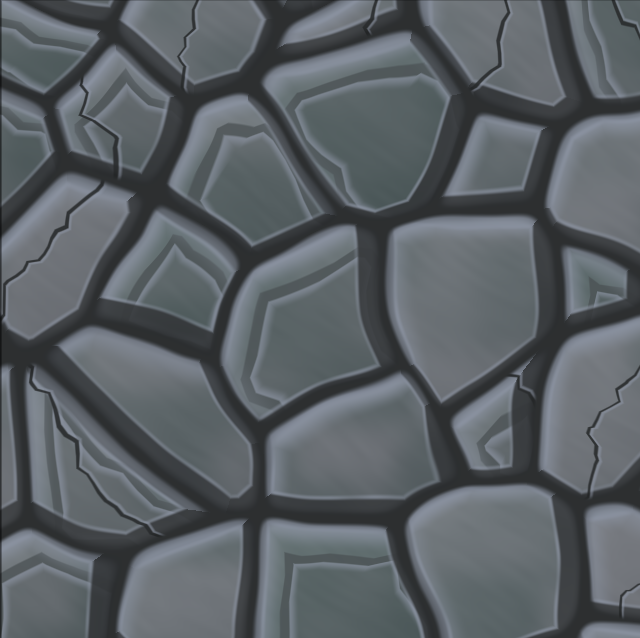
Reproduce this texture procedurally as a Shadertoy shader.

```glsl
// A painted wall of tightly packed grey stones, lit from the upper left.
// A weighted Voronoi diagram gives the stones; distances to their straight
// sides shape bevels, rim lights, raised plateaus and dark joints.

float hash(vec2 p) {
    return fract(sin(dot(p, vec2(127.1, 311.7))) * 43758.5453);
}

float noise(vec2 p) {
    vec2 i = floor(p), f = fract(p);
    f = f * f * (3.0 - 2.0 * f);
    return mix(mix(hash(i), hash(i + vec2(1, 0)), f.x),
               mix(hash(i + vec2(0, 1)), hash(i + vec2(1, 1)), f.x), f.y);
}

// Piecewise straight zigzag, centred on zero
float zigzag(float t, float seed) {
    float i = floor(t);
    return mix(hash(vec2(i, seed)), hash(vec2(i + 1.0, seed)), t - i) - 0.5;
}

// Stone centre in xy, size weight in z
vec3 stoneSite(vec2 id) {
    vec2 jitter = vec2(hash(id), hash(id + 41.3)) - 0.5;
    return vec3(id + 0.5 + 0.85 * jitter, 0.42 * hash(id + 17.9));
}

float power(vec2 p, vec3 site) {
    vec2 d = p - site.xy;
    return dot(d, d) - site.z;
}

void mainImage(out vec4 fragColor, in vec2 fragCoord) {
    vec2 uv = fragCoord / iResolution.xy;
    vec2 p = uv * 4.7 + vec2(3.0, 7.0);
    p += 0.16 * (vec2(noise(p * 1.7), noise(p * 1.7 + 30.0)) - 0.5);
    float aa = 5.0 / iResolution.y;
    vec2 toLight = normalize(vec2(-0.55, 0.8));

    // Owning stone
    vec2 home = floor(p);
    float best = 1e3;
    for (int k = 0; k < 25; k++) {
        vec2 id = floor(p) + vec2(k % 5, k / 5) - 2.0;
        float w = power(p, stoneSite(id));
        if (w < best) { best = w; home = id; }
    }
    vec3 site = stoneSite(home);
    vec2 q = p - site.xy;
    float seed = hash(home + 5.7), seed2 = hash(home + 71.1);

    // Sides of the stone: joint, bevel, soft glow and plateau
    float joint = 0.0, bevel = 1e3, facing = 0.0, glow = 0.0, plateau = 1e3;
    for (int k = 0; k < 25; k++) {
        if (k == 12) continue;
        vec2 id = home + vec2(k % 5, k / 5) - 2.0;
        vec3 other = stoneSite(id);
        vec2 across = other.xy - site.xy;
        float d = (power(p, other) - best) / (2.0 * length(across));
        float lit = dot(normalize(across), toLight);
        float width = mix(0.06, 0.20, hash(home * 3.0 + id)) * mix(1.0, 0.55, smoothstep(-0.4, 0.4, lit));
        joint += exp(-28.0 * d);
        if (d - width < bevel) { bevel = d - width; facing = lit; }
        glow = max(glow, max(lit + 0.15, 0.0) * smoothstep(0.23, 0.06, d));
        plateau = min(plateau, d - 0.16 - 0.17 * lit);
    }
    joint = -log(joint) / 28.0;

    // Face: greenish to violet grey with broad brush marks
    float mottling = noise(p * 2.3 + seed * 9.0);
    float streaks = noise(mat2(0.8, 0.6, -0.6, 0.8) * p * vec2(4.0, 19.0));
    vec3 face = mix(vec3(0.36, 0.40, 0.41), vec3(0.44, 0.46, 0.48),
                    smoothstep(0.25, 0.75, 0.55 * mottling + 0.5 * seed2));
    face += 0.05 * dot(q, toLight) + 0.018 * (streaks - 0.5);
    face += vec3(-0.012, 0.008, 0.0) * (seed - 0.4);
    vec3 rimColor = vec3(0.55, 0.58, 0.64);

    // Raised plateau with a shaded step and a bright lip
    if (seed > 0.5) {
        float s = plateau + 0.09 * zigzag(q.x * 5.0 - q.y * 4.0, seed);
        float top = smoothstep(-aa, aa, s);
        float band = smoothstep(-0.075, -0.06, s) * (1.0 - top);
        face = mix(face, vec3(0.29, 0.315, 0.325), 0.75 * band);
        face = mix(face, face * 0.91, top);
        face = mix(face, rimColor, 0.65 * top * smoothstep(0.07, 0.0, s));
    }

    // Broad light on the upper left, hard facets around the face
    vec3 color = mix(face, vec3(0.54, 0.57, 0.625), 0.85 * glow);
    vec3 facet = mix(vec3(0.22, 0.23, 0.24), vec3(0.51, 0.54, 0.59), smoothstep(-0.45, 0.85, facing));
    facet += 0.05 * (mottling - 0.5);
    color = mix(color, facet, smoothstep(0.012, -0.012, bevel) * 0.9);
    float rim = smoothstep(0.018 + aa, 0.0, abs(bevel - 0.008));
    color = mix(color, rimColor, rim * (0.25 + 0.45 * noise(p * 5.0)));

    // Jagged crack with a lit lower edge
    if (seed2 > 0.62) {
        float angle = 1.57 + 1.6 * (seed - 0.5);
        vec2 dir = vec2(cos(angle), sin(angle));
        float t = dot(q, dir);
        float x = dot(q, vec2(dir.y, -dir.x));
        x += 0.22 * zigzag(t * 4.0, seed2) + 0.07 * zigzag(t * 13.0, seed);
        float thick = 0.006 + 0.012 * noise(vec2(t * 5.0, seed * 40.0));
        color = mix(color, rimColor, 0.6 * smoothstep(0.014 + aa, 0.0, abs(x - thick - 0.012)));
        color = mix(color, vec3(0.16, 0.17, 0.175), 0.9 * smoothstep(thick + aa, thick - aa, abs(x)));
    }

    // Sunken stones, soft contact shade and dark joints
    color *= mix(0.6, 1.0, smoothstep(0.12, 0.16, hash(home + 23.4)));
    color *= mix(0.72, 1.0, smoothstep(0.0, 0.09, joint));
    float jointWidth = 0.012 + 0.03 * noise(p * 3.0 + 12.0);
    color = mix(vec3(0.175, 0.185, 0.19), color, smoothstep(jointWidth - 0.02, jointWidth + 0.02, joint));

    // Thin shaded border at the left and top
    color *= mix(0.45, 1.0, smoothstep(0.001, 0.004, min(uv.x, 1.002 - uv.y)));
    fragColor = vec4(color, 1.0);
}
```
